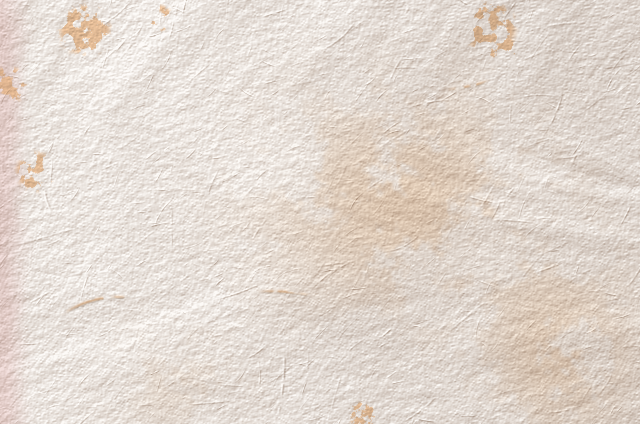
Give the GLSL for this texture, as a Shadertoy shader.

```glsl
const vec3 SHADE = vec3(0.74, 0.68, 0.635);
const vec3 PAPER = vec3(0.95, 0.932, 0.915);
const vec3 TAN_TINT = vec3(0.955, 0.885, 0.81);
const vec3 PINK_TINT = vec3(0.96, 0.89, 0.89);
const vec3 RUST = vec3(0.80, 0.62, 0.45);
const vec2 LIGHT = vec2(-0.5, 0.86);

float hash(vec2 p) {
    return fract(sin(dot(p, vec2(127.1, 311.7))) * 43758.5453);
}

float noise(vec2 p) {
    vec2 i = floor(p), f = fract(p);
    f = f * f * (3.0 - 2.0 * f);
    float low = mix(hash(i), hash(i + vec2(1, 0)), f.x);
    float high = mix(hash(i + vec2(0, 1)), hash(i + vec2(1, 1)), f.x);
    return mix(low, high, f.y);
}

vec2 rotate(vec2 p, float angle) {
    float c = cos(angle), s = sin(angle);
    return vec2(c * p.x + s * p.y, c * p.y - s * p.x);
}

float fbm(vec2 p) {
    float sum = 0.0, amp = 0.533;
    for (int i = 0; i < 4; i++) {
        sum += amp * noise(p);
        p = rotate(p, 0.65) * 2.03 + 17.3;
        amp *= 0.5;
    }
    return sum;
}

float blob(vec2 p, vec2 centre, vec2 radius) {
    vec2 q = (p - centre) / radius;
    return exp(-dot(q, q));
}

// Pulp grain and broad folds as heights
float grainHeight(vec2 p) {
    return 0.42 * noise(rotate(p, 0.35) * vec2(44, 72))
         + 0.38 * noise(rotate(p, 0.9) * vec2(135, 120) + 9.0)
         + 0.32 * noise(rotate(p, 0.2) * vec2(210, 250) + 31.0);
}

float foldHeight(vec2 p) {
    vec2 q = rotate(p, mix(0.15, 0.85, smoothstep(0.3, 0.8, p.y)));
    return fbm(q * vec2(2.2, 6.5) + 4.0);
}

// Bent strand: x is the distance across in widths, y the tapered coverage
vec2 strand(vec2 p, vec2 centre, float angle, float halfLength, float width, float bend) {
    vec2 q = rotate(p - centre, angle);
    float along = q.x / halfLength;
    float across = (q.y - bend * halfLength * (along * along - 0.3)) / width;
    return vec2(across, 1.0 - smoothstep(0.3, 1.0, abs(along)));
}

float strandRelief(vec2 s) {
    float ridge = exp(-s.x * s.x);
    float shadow = exp(-(s.x + 1.8) * (s.x + 1.8));
    return s.y * (0.42 * ridge - 0.62 * shadow);
}

// Scattered fibres, one candidate per cell, mostly faint and a few strong
float fibreLayer(vec2 p, float cell, float width, float density, float seed) {
    vec2 home = floor(p / cell);
    float relief = 0.0;
    for (int y = -1; y <= 1; y++)
    for (int x = -1; x <= 1; x++) {
        vec2 id = home + vec2(x, y);
        vec2 key = id + seed;
        vec2 centre = (id + vec2(hash(key), hash(key + 41.3))) * cell;
        float angle = 0.4 + 1.8 * (hash(key + 7.7) - 0.5) * (0.3 + hash(key + 3.1));
        float halfLength = cell * mix(0.2, 0.8, hash(key + 19.9));
        float bend = 0.36 * (hash(key + 63.1) - 0.5);
        float weight = hash(key + 5.3);
        float strength = step(hash(key + 83.7), density) * mix(0.25, 1.1, weight * weight);
        relief += strength * strandRelief(strand(p, centre, angle, halfLength, width, bend));
    }
    return relief;
}

float rustSpots(vec2 p) {
    vec3 clusters[7] = vec3[7](
        vec3(0.375, 0.957, 0.026), vec3(1.180, 0.880, 0.034), vec3(1.155, 0.935, 0.050),
        vec3(0.020, 0.800, 0.036), vec3(0.085, 0.595, 0.038), vec3(0.860, 0.020, 0.030),
        vec3(0.200, 0.930, 0.050));
    float spread = 0.0;
    for (int i = 0; i < 7; i++)
        spread = max(spread, blob(p, clusters[i].xy, vec2(clusters[i].z)));
    return smoothstep(0.61, 0.71, fbm(p * 55.0) + 0.18 * spread) * smoothstep(0.1, 0.4, spread);
}

void mainImage(out vec4 fragColor, in vec2 fragCoord) {
    vec2 p = fragCoord / iResolution.y;
    float across = fragCoord.x / iResolution.x;

    // Lit surface, paler to the left
    float tone = mix(0.88, 0.60, smoothstep(0.05, 1.0, across + 0.25 * (0.5 - p.y)));
    tone += 0.3 * (fbm(p * 3.5) - 0.5);
    tone += 1.75 * (grainHeight(p) - grainHeight(p + LIGHT * 0.003));
    tone += 1.3 * (foldHeight(p) - foldHeight(p + LIGHT * 0.025));
    float wear = smoothstep(0.2, 0.55, noise(p * 60.0 + 5.0));
    for (int i = 0; i < 5; i++) {
        float size = float(i) / 4.0;
        tone += wear * fibreLayer(rotate(p, 0.3 * size), mix(0.04, 0.14, size),
                                  mix(0.0013, 0.0022, size), 0.5, 23.7 * float(i));
    }
    vec3 colour = mix(SHADE, PAPER, clamp(tone, -0.3, 1.2));

    // Patchy tan stains and the pink margin
    float stain = blob(p, vec2(0.95, 0.52), vec2(0.30, 0.23))
                + 0.85 * blob(p, vec2(1.32, 0.17), vec2(0.17, 0.20))
                + 0.35 * blob(p, vec2(0.42, 0.10), vec2(0.15, 0.12));
    float patches = fbm(p * 10.0 + 2.0) + 0.4 * (fbm(p * 48.0) - 0.5);
    stain *= mix(0.2, 1.0, smoothstep(0.38, 0.62, patches));
    colour *= mix(vec3(1), TAN_TINT, min(stain, 1.0));
    float margin = 1.0 - smoothstep(0.0, 0.055, across + 0.03 * (fbm(p * 12.0) - 0.5));
    colour *= mix(vec3(1), PINK_TINT, margin);

    // Rust spots and long brown strands
    colour = mix(colour, RUST * mix(0.85, 1.12, tone), 0.75 * rustSpots(p));
    for (int i = 0; i < 3; i++) {
        float k = float(i);
        vec2 centre = i == 0 ? vec2(0.23, 0.29) : i == 1 ? vec2(0.68, 0.312) : vec2(1.105, 0.80);
        vec2 s = strand(p, centre, 0.22 - 0.3 * mod(k, 2.0), 0.10 - 0.022 * k, 0.003, -0.22 + 0.15 * k);
        s.y *= wear;
        colour += 0.2 * strandRelief(s);
        colour = mix(colour, RUST, 0.7 * s.y * exp(-0.8 * (s.x + 0.8) * (s.x + 0.8)));
    }
    fragColor = vec4(clamp(colour, 0.0, 1.0), 1.0);
}
```
